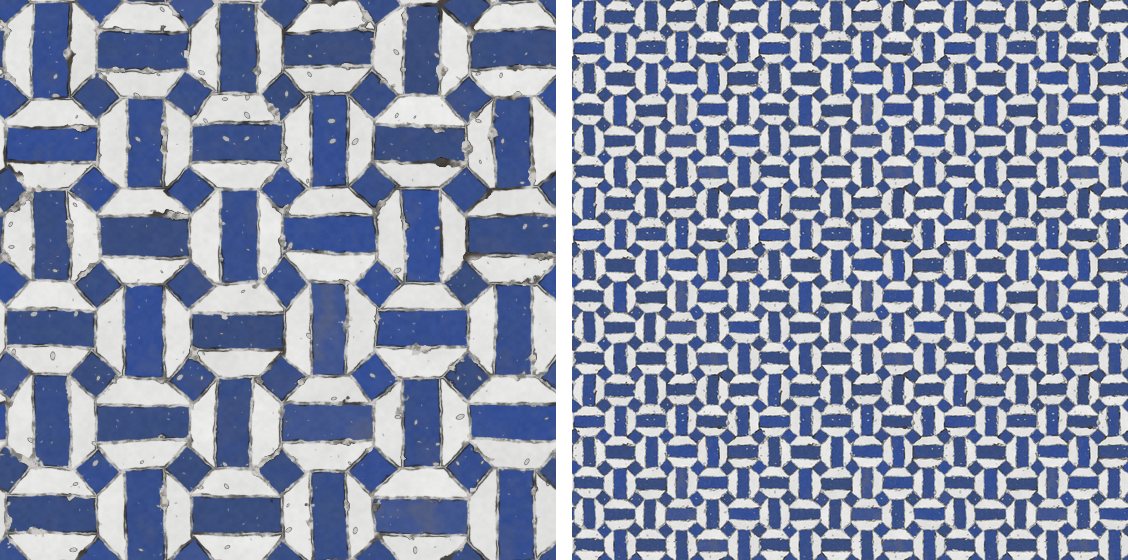
Left, the tile; right, the same tile 3 across and 3 down.
Write a Shadertoy shader that draws this pattern.

```glsl
float hash(vec2 p) {
    return fract(sin(dot(p, vec2(127.1, 311.7))) * 43758.5453);
}

// Value noise on an n by n lattice that wraps over the canvas
float noise(vec2 uv, float n) {
    vec2 p = uv * n, i = floor(p), f = p - i;
    f = f * f * (3.0 - 2.0 * f);
    vec2 a = mod(i, n), b = mod(i + 1.0, n);
    return mix(mix(hash(a), hash(vec2(b.x, a.y)), f.x),
               mix(hash(vec2(a.x, b.y)), hash(b), f.x), f.y);
}

float fbm(vec2 uv, float n) {
    float sum = 0.0, amp = 0.5;
    for (int i = 0; i < 4; i++) {
        sum += amp * noise(uv, n);
        n *= 2.0;
        amp *= 0.5;
    }
    return sum / 0.9375;
}

// Depth inside scattered oval spots, positive within a spot
float spots(vec2 uv, float n, float chance) {
    vec2 c = uv * n, id = mod(floor(c), n);
    vec2 o = fract(c) - 0.35 - 0.3 * vec2(hash(id + 0.3), hash(id + 0.7));
    float turn = 6.28 * hash(id + 0.5);
    o *= mat2(cos(turn), -sin(turn), sin(turn), cos(turn));
    float radius = 0.07 + 0.14 * hash(id + 0.9);
    return hash(id) < chance ? (radius - length(o * vec2(1.0, 1.7))) / n : -1.0;
}

void mainImage(out vec4 fragColor, in vec2 fragCoord) {
    vec2 uv = fragCoord / iResolution.xy;
    float px = 1.0 / min(iResolution.x, iResolution.y);

    // Six by six cells, hand-laid and rough-cut
    vec2 warp = vec2(noise(uv, 9.0), noise(uv + 0.37, 9.0)) - 0.5;
    vec2 rough = vec2(fbm(uv, 60.0), fbm(uv + 0.61, 60.0)) - 0.5;
    vec2 p = uv * 6.0 + vec2(-0.05, 0.03) + 0.07 * warp + 0.03 * rough;
    vec2 cell = floor(p), id = mod(cell, 6.0), q = p - cell - 0.5;

    // Central bar, turned in every other cell
    bool upright = mod(id.x + id.y, 2.0) > 0.5;
    float across = (upright ? q.x : q.y) + 0.03 * (hash(id + 0.2) - 0.5);
    float barEdge = abs(across) - 0.197 - 0.014 * (hash(id + 0.4) - 0.5);

    // Small square set diagonally on each cell corner
    vec2 corner = floor(p + 0.5), cornerId = mod(corner, 6.0);
    vec2 k = p - corner - 0.04 * (vec2(hash(cornerId + 0.1), hash(cornerId + 0.6)) - 0.5);
    float tilt = 0.16 * (hash(cornerId + 0.8) - 0.5);
    k *= mat2(cos(tilt), -sin(tilt), sin(tilt), cos(tilt));
    float diamond = (abs(k.x) + abs(k.y) - 0.268) * 0.7071;

    // Distance to the nearest joint
    float gap = abs(diamond);
    if (diamond > 0.0)
        gap = min(gap, min(abs(barEdge), 0.5 - max(abs(q.x), abs(q.y))));
    bool isBlue = diamond < 0.0 || barEdge < 0.0;
    vec2 pieceId = diamond < 0.0 ? cornerId + 0.35
                 : id + (barEdge < 0.0 ? 0.15 : 0.55 + 0.1 * sign(across));
    float tone = hash(pieceId);

    // Glaze
    float mottle = fbm(uv, 22.0), grain = fbm(uv + 0.23, 110.0);
    vec3 glaze = vec3(0.895, 0.895, 0.892) + 0.03 * (tone - 0.5) + 0.05 * (mottle - 0.5);
    if (isBlue) {
        glaze = mix(vec3(0.25, 0.33, 0.52), vec3(0.20, 0.30, 0.57),
                    clamp(tone + 1.4 * (mottle - 0.5), 0.0, 1.0));
        float dust = smoothstep(0.5, 0.8, mottle) * 0.5 + 0.4 * step(0.94, tone);
        glaze = mix(glaze, vec3(0.32, 0.36, 0.49), dust);
        glaze *= 0.98 + 0.12 * (tone - 0.5);
    }
    glaze += 0.05 * (grain - 0.5);

    // Pits with dark rims, and tiny pale flecks
    float pit = spots(uv, 26.0, 0.2) + 0.003 * (grain - 0.5);
    vec3 pitColor = mix(vec3(0.42), vec3(0.76, 0.76, 0.75), smoothstep(0.0008, 0.003, pit));
    glaze = mix(glaze, pitColor, 0.85 * smoothstep(-px, px, pit));
    float fleck = spots(uv + 0.17, 75.0, isBlue ? 0.1 : 0.03);
    glaze = mix(glaze, vec3(0.6, 0.62, 0.67), 0.6 * smoothstep(-px, px, fleck));

    // Joints widened by chips, with mortar and open dark gaps
    float chip = smoothstep(0.62, 0.9, fbm(uv + 0.43, 36.0));
    float width = 0.011 + 0.007 * noise(uv, 80.0) + 0.06 * chip;
    vec3 mortar = mix(vec3(0.5, 0.49, 0.47), vec3(0.8, 0.79, 0.77),
                      smoothstep(0.25, 0.65, grain));
    float open = smoothstep(0.62, 0.76, fbm(uv + 0.79, 14.0));
    mortar = mix(mortar, vec3(0.2, 0.18, 0.16), 0.85 * open);

    float aa = 6.0 * px;
    vec3 color = mix(mortar, glaze, smoothstep(-aa, aa, gap - width));

    // Broken shadow line along the cut edges
    float rim = (gap - width) / 0.009;
    float soot = smoothstep(0.4, 0.7, fbm(uv + 0.53, 40.0));
    color *= 1.0 - 0.55 * soot * exp(-rim * rim);

    fragColor = vec4(color, 1.0);
}
```
